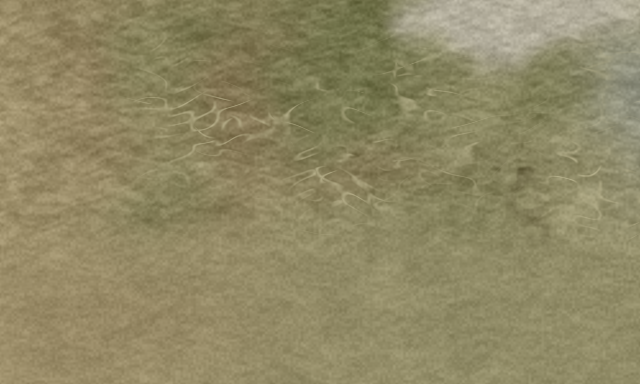
Reproduce this texture procedurally as a Shadertoy shader.

```glsl
const vec3 TAN = vec3(0.615, 0.560, 0.415);
const vec3 OLIVE = vec3(0.570, 0.550, 0.405);
const vec3 GREEN = vec3(0.425, 0.435, 0.275);
const vec3 BROWN = vec3(0.520, 0.445, 0.320);
const vec3 PALE = vec3(0.700, 0.680, 0.610);
const vec3 BLUE_GREY = vec3(0.580, 0.590, 0.540);
const vec3 CREAM = vec3(0.760, 0.735, 0.590);
const vec3 DARK = vec3(0.350, 0.320, 0.200);

const vec2 CRACK_SCALE = vec2(15.0, 36.0);   // cells per canvas height
const vec2 FIBRE_SCALE = vec2(28.0, 95.0);
const float CRACK_WIDTH = 0.11;
const float CRACK_STRENGTH = 0.62;
const float FIBRE_STRENGTH = 0.085;
const float GRAIN_SCALE = 150.0;
const float GRAIN_STRENGTH = 0.065;
const float MOTTLE_STRENGTH = 0.075;

float hash(vec2 cell) {
    vec3 q = fract(vec3(cell.xyx) * 0.1031);
    q += dot(q, q.yzx + 33.33);
    return fract((q.x + q.y) * q.z);
}

float noise(vec2 p) {
    vec2 i = floor(p), f = fract(p);
    f = f * f * (3.0 - 2.0 * f);
    return mix(mix(hash(i), hash(i + vec2(1, 0)), f.x),
               mix(hash(i + vec2(0, 1)), hash(i + vec2(1, 1)), f.x), f.y);
}

float fbm(vec2 p) {
    float sum = 0.0, gain = 0.5;
    for (int i = 0; i < 5; i++) {
        sum += gain * noise(p);
        p = mat2(1.6, 1.2, -1.2, 1.6) * p + 17.3;
        gain *= 0.5;
    }
    return sum / 0.97;
}

// Soft elliptical stain, 1 at its centre.
float stain(vec2 uv, vec2 centre, vec2 radius) {
    vec2 d = (uv - centre) / radius;
    return exp(-dot(d, d));
}

// Thin wavering lines along the contour of stretched noise.
float cracks(vec2 p, float slope, float seed) {
    p.y += slope * p.x + 0.035 * (noise(p * 11.0 + seed) - 0.5);
    float ridge = abs(noise(p * CRACK_SCALE + seed) - 0.5);
    float dashes = smoothstep(0.40, 0.72, noise(p * vec2(19.0, 31.0) + seed * 2.0));
    return (1.0 - smoothstep(0.0, CRACK_WIDTH, ridge)) * dashes;
}

void mainImage(out vec4 fragColor, in vec2 fragCoord) {
    vec2 uv = fragCoord / iResolution.xy;
    vec2 p = fragCoord / iResolution.y;

    // Ragged stain edges
    vec2 ragged = uv + 0.13 * (vec2(fbm(p * 5.0), fbm(p * 5.0 + 40.0)) - 0.5);
    float blotch = fbm(p * 7.0 + 9.0);

    // Ground: warm at the left, olive at the right
    vec3 color = mix(TAN, OLIVE, smoothstep(0.0, 0.75, ragged.x));

    // Green and brown stains in the upper half
    float green = stain(ragged, vec2(0.55, 0.74), vec2(0.15, 0.20))
                + 0.75 * stain(ragged, vec2(0.27, 0.86), vec2(0.13, 0.22))
                + 0.85 * stain(ragged, vec2(0.53, 0.99), vec2(0.16, 0.13))
                + 0.60 * stain(ragged, vec2(0.86, 0.76), vec2(0.10, 0.15))
                + 0.55 * stain(ragged, vec2(0.29, 0.51), vec2(0.08, 0.10))
                + 0.60 * stain(ragged, vec2(0.70, 0.50), vec2(0.10, 0.09));
    float brown = 0.85 * stain(ragged, vec2(0.38, 0.70), vec2(0.07, 0.25))
                + 0.60 * stain(ragged, vec2(0.60, 0.54), vec2(0.13, 0.07))
                + 0.55 * stain(ragged, vec2(0.12, 0.78), vec2(0.06, 0.22))
                + 0.30 * stain(ragged, vec2(0.22, 0.15), vec2(0.20, 0.12));
    color = mix(color, GREEN, min(green * (0.45 + 0.75 * blotch), 0.9));
    color = mix(color, BROWN, min(brown * (0.5 + 0.6 * blotch), 0.8));

    // Worn pale corner with a cooler edge
    float pale = stain(ragged, vec2(0.74, 0.96), vec2(0.10, 0.17))
               + stain(ragged, vec2(0.90, 1.03), vec2(0.16, 0.14));
    float cool = stain(ragged, vec2(1.00, 0.76), vec2(0.08, 0.22));
    color = mix(color, BLUE_GREY, 0.8 * cool);
    color = mix(color, PALE, smoothstep(0.15, 0.85, pale));

    // Dark knot and its stem
    float knot = stain(ragged, vec2(0.825, 0.54), vec2(0.028, 0.030))
               + 0.6 * stain(ragged, vec2(0.82, 0.44), vec2(0.022, 0.11));
    color = mix(color, DARK, 0.65 * min(knot, 1.0) * smoothstep(0.3, 0.75, noise(p * 45.0)));

    // Slanted fibres, strongest in the stains
    float bend = 0.05 * fbm(p * 6.0 + 70.0);
    float fibre = noise((p + vec2(0.0, 0.22 * p.x + bend)) * FIBRE_SCALE)
                + noise((p + vec2(0.0, -0.30 * p.x + bend)) * FIBRE_SCALE + 50.0) - 1.0;
    float upper = smoothstep(0.30, 0.55, ragged.y);
    color += FIBRE_STRENGTH * fibre * mix(0.45, 1.0, upper);

    // Cream cracks in clusters
    float cluster = smoothstep(0.36, 0.62, fbm(p * 4.5 + 23.0));
    float zone = upper * smoothstep(0.10, 0.28, ragged.x) * (1.0 - smoothstep(0.72, 1.02, uv.y))
               * (1.0 - 0.8 * min(pale, 1.0));
    float lines = max(cracks(p, 0.25, 3.0), cracks(p, -0.30, 61.0));
    color = mix(color, CREAM, CRACK_STRENGTH * lines * zone * mix(0.25, 1.0, cluster));

    // Mottling and woven grain
    color += MOTTLE_STRENGTH * (fbm(p * vec2(9.0, 14.0) + 5.0) - 0.5) * vec3(1.0, 0.95, 0.85);
    color += GRAIN_STRENGTH * (noise(p * GRAIN_SCALE) - 0.5);
    fragColor = vec4(clamp(color, 0.0, 1.0), 1.0);
}
```
